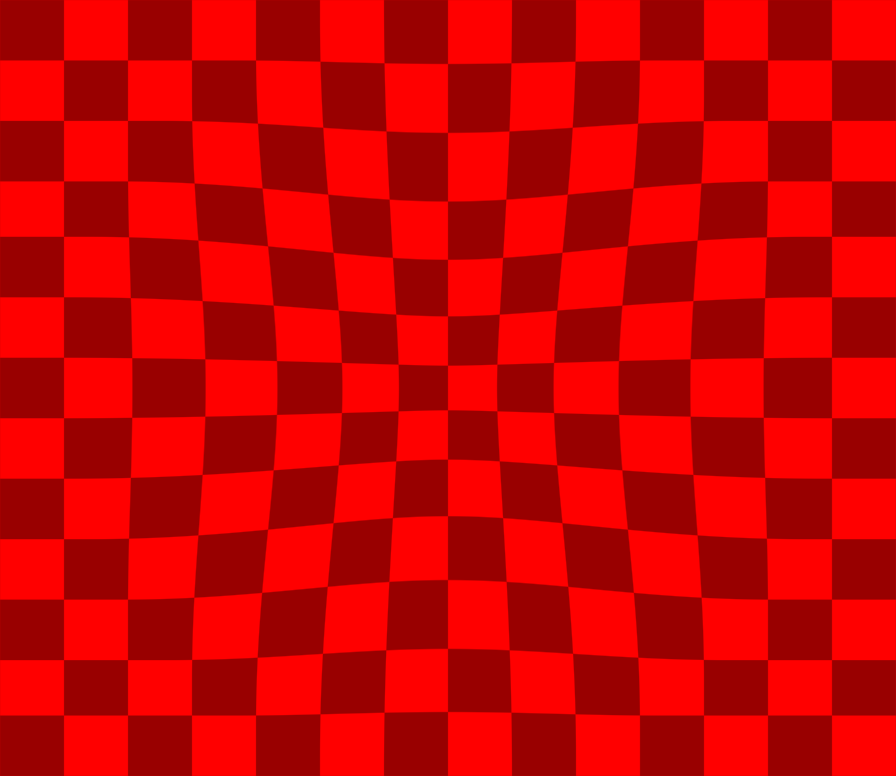
A Shadertoy shader for this pattern:

```glsl
// A red checkerboard pinched towards the centre of the canvas.
// Each point is pushed outward by a radial falloff to find its place on the
// flat board, whose square waves along x and y multiply into the checks.

const vec3 DARK_RED = vec3(0.6, 0.0, 0.0);
const vec3 BRIGHT_RED = vec3(1.0, 0.0, 0.0);

const float PINCH_STRENGTH = 0.4;
const float PINCH_RADIUS = 0.5;    // in canvas heights
const float COLUMNS = 14.0;        // across the canvas width
const float ROW_UNITS = 154.0;     // vertical units in the canvas height
const float ROW_HEIGHT = 12.0;     // in vertical units
const float ROW_CYCLE = 95.0;      // eight rows, the last one a unit short
const float CYCLE_START = 47.0;    // units below the top edge
const float EDGE_SOFTNESS = 0.6;   // half width of an edge, in pixels

// Factor that carries a canvas point to its place on the flat board.
float pinchScale(float radius) {
    float falloff = max(1.0 - radius / PINCH_RADIUS, 0.0);
    return 1.0 + PINCH_STRENGTH * falloff * falloff;
}

// Square wave: +1 in even cells, -1 in odd ones, zero on the cell edges.
float cellWave(float index, float edgeDistance, float softness) {
    float side = 1.0 - 2.0 * mod(index, 2.0);
    return side * clamp(edgeDistance / softness, 0.0, 1.0);
}

float columnWave(float x, float softness) {
    float within = fract(x);
    return cellWave(floor(x), min(within, 1.0 - within), softness);
}

// Rows are equal except for the shorter one that closes each cycle.
float rowWave(float depth, float softness) {
    float place = mod(depth - CYCLE_START, ROW_CYCLE);
    float row = floor(place / ROW_HEIGHT);
    float top = row * ROW_HEIGHT;
    float bottom = min(top + ROW_HEIGHT, ROW_CYCLE);
    return cellWave(row, min(place - top, bottom - place), softness);
}

void mainImage(out vec4 fragColor, in vec2 fragCoord) {
    vec2 point = (fragCoord - 0.5 * iResolution.xy) / iResolution.y;
    float aspect = iResolution.x / iResolution.y;

    // Undo the pinch
    float scale = pinchScale(length(point));
    vec2 board = point * scale;
    float softness = EDGE_SOFTNESS * scale / iResolution.y;

    // Combine columns and rows
    float columnDensity = COLUMNS / aspect;
    float across = columnWave(board.x * columnDensity + 0.5 * COLUMNS,
                              softness * columnDensity);
    float down = rowWave((0.5 - board.y) * ROW_UNITS, softness * ROW_UNITS);

    float brightness = 0.5 - 0.5 * across * down;
    fragColor = vec4(mix(DARK_RED, BRIGHT_RED, brightness), 1.0);
}
```
